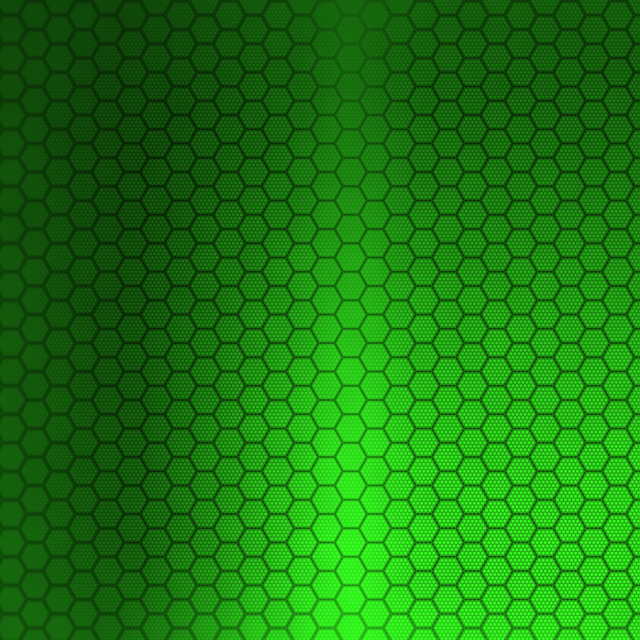
This background is drawn by a three.js fragment shader. Its source:

```glsl
// Green honeycomb: flat-topped hexagon cells with dark outlines, each filled
// with a fine mesh of round dots, over a glow that rises to a bright vertical
// band. Focus falls off toward the left, top and bottom.

#define COLUMN_PITCH 0.03797
#define ROW_PITCH 0.04453
#define CELL_ORIGIN vec2(0.5482, 0.5531)
#define MESH_PER_CELL 7.0
#define LINE_HALF_WIDTH 0.0016
#define LINE_DARKNESS 0.6
#define MESH_DARKNESS 0.36
#define BAND_X 0.55
#define BAND_WIDTH 0.075
#define MOTTLE 0.05
#define GREEN_TINT vec3(0.21, 1.0, 0.125)

varying vec2 vUv;

const vec2 HEX_PERIOD = vec2(1.7320508, 1.0);

// Offset from the nearest hexagon centre, for rows one unit apart.
vec2 hexLocal(vec2 p) {
  vec2 a = mod(p + 0.5 * HEX_PERIOD, HEX_PERIOD) - 0.5 * HEX_PERIOD;
  vec2 b = mod(p, HEX_PERIOD) - 0.5 * HEX_PERIOD;
  return dot(a, a) < dot(b, b) ? a : b;
}

// Distance inward from the outline of a flat-topped unit hexagon.
float hexEdge(vec2 q) {
  q = abs(q);
  return 0.5 - max(q.y, dot(q, vec2(0.8660254, 0.5)));
}

vec2 gradientAt(vec2 cell) {
  float h = fract(sin(dot(cell, vec2(127.1, 311.7))) * 43758.55);
  return vec2(cos(6.28318 * h), sin(6.28318 * h));
}

float gradientNoise(vec2 p) {
  vec2 i = floor(p);
  vec2 f = fract(p);
  vec2 u = f * f * f * (f * (f * 6.0 - 15.0) + 10.0);
  vec2 e = vec2(1.0, 0.0);
  float low = mix(dot(gradientAt(i), f),
                  dot(gradientAt(i + e.xy), f - e.xy), u.x);
  float high = mix(dot(gradientAt(i + e.yx), f - e.yx),
                   dot(gradientAt(i + e.xx), f - e.xx), u.x);
  return mix(low, high, u.y);
}

// Smooth light level: dim left, bright band and right, fading upward.
float glow(vec2 p) {
  float dim = mix(0.42, 0.29, p.y);
  float lit = mix(1.0, 0.41, smoothstep(0.1, 1.04, p.y));
  return mix(dim, lit, smoothstep(0.14, BAND_X, p.x));
}

void main() {
  vec2 p = vUv;

  // Focus and the washed-out bright band
  float focus = smoothstep(-0.03, 0.24, p.x)
              * smoothstep(-0.1, 0.22, p.y + 0.12 * p.x)
              * smoothstep(-0.1, 0.25, 1.0 - p.y + 0.1 * p.x);
  float bandOffset = (p.x - BAND_X) / BAND_WIDTH;
  float band = exp(-bandOffset * bandOffset);

  // Large cells
  vec2 grid = (p - CELL_ORIGIN) / vec2(COLUMN_PITCH, ROW_PITCH);
  vec2 local = hexLocal(grid * vec2(0.8660254, 1.0));
  float edge = hexEdge(local) * ROW_PITCH;
  float softness = mix(0.0058, 0.0015, focus);
  float line = 1.0 - smoothstep(LINE_HALF_WIDTH - softness,
                                LINE_HALF_WIDTH + softness, edge);
  float topFade = band * smoothstep(0.6, 1.0, p.y);
  line *= LINE_DARKNESS * mix(0.75, 1.0, focus) * (1.0 - 0.25 * band - 0.4 * topFade);

  // Fine dots inside each cell, in level rows
  float dotRadius = length(hexLocal(local.yx * MESH_PER_CELL));
  float mesh = smoothstep(0.15, 0.56, dotRadius);
  mesh *= MESH_DARKNESS * focus * (1.0 - 0.7 * band);

  // Light, with faint mottling
  float level = glow(p) * (1.0 + MOTTLE * gradientNoise(p * 16.0));
  level *= (1.0 - mesh) * (1.0 - line);
  gl_FragColor = vec4(clamp(GREEN_TINT * level, 0.0, 1.0), 1.0);
}
```
